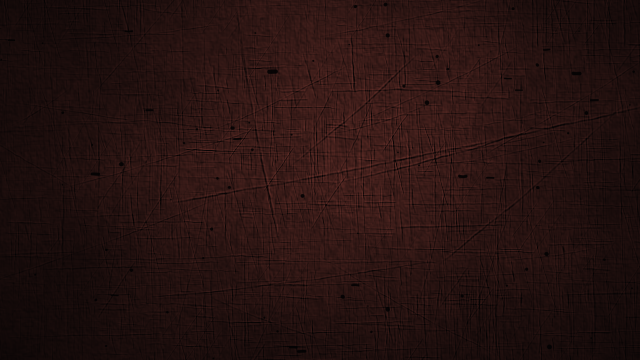
Write a Shadertoy shader that draws this texture.

```glsl
float hash(vec2 p) {
    vec3 q = fract(vec3(p.xyx) * 0.1031);
    q += dot(q, q.yzx + 33.33);
    return fract((q.x + q.y) * q.z);
}

vec2 hash2(vec2 p) {
    return vec2(hash(p), hash(p + 71.7));
}

float noise(vec2 p) {
    vec2 i = floor(p), f = fract(p);
    f = f * f * (3.0 - 2.0 * f);
    return mix(mix(hash(i), hash(i + vec2(1, 0)), f.x),
               mix(hash(i + vec2(0, 1)), hash(i + vec2(1, 1)), f.x), f.y);
}

float fbm(vec2 p) {
    float sum = 0.0, amp = 0.5;
    for (int i = 0; i < 5; i++) {
        sum += amp * noise(p);
        p = mat2(1.6, 1.2, -1.2, 1.6) * p + 9.3;
        amp *= 0.5;
    }
    return sum;
}

// Dark cut with raised, unevenly lit lips
float groove(float d, float width) {
    float e = d / max(width, 0.5 / iResolution.y);
    return 0.6 * exp(-(e - 1.9) * (e - 1.9)) + 0.25 * exp(-(e + 1.9) * (e + 1.9)) - exp(-e * e);
}

// Long scratch from a to b, fading at its ends
float scratch(vec2 p, vec2 a, vec2 b, float width) {
    vec2 dir = normalize(b - a);
    float along = dot(p - a, dir), len = length(b - a);
    float fade = smoothstep(0.0, 0.12, along) * smoothstep(len, len - 0.12, along);
    float side = dot(p - a, vec2(-dir.y, dir.x)) + 0.012 * sin(3.0 * along / len);
    return fade * groove(side, width) * (0.3 + noise(vec2(along * 25.0, a.x * 40.0)));
}

// Cuts of mixed length, one per cell, mostly upright or level
float cuts(vec2 p) {
    float sum = 0.0;
    for (int i = 0; i < 22; i++) {
        float layer = float(i);
        float tilt = (hash(vec2(layer, 4.0)) - 0.5) * (i % 4 == 3 ? 2.6 : 0.1);
        float angle = tilt + (i % 5 < 3 ? 1.5708 : 0.0);
        float c = cos(angle), s = sin(angle);
        vec2 q = vec2(c * p.x + s * p.y, c * p.y - s * p.x) + layer * vec2(3.17, 5.31) + 20.0;
        float longness = hash(vec2(layer, 2.0));
        vec2 size = vec2(mix(0.04, 0.5, longness * longness),
                         mix(0.02, 0.06, hash(vec2(layer, 7.0))));
        vec2 cell = floor(q / size), f = fract(q / size) - 0.5;
        vec2 r = hash2(cell + layer * 13.0);
        float halfLen = 0.15 + 0.32 * r.y;
        float ends = smoothstep(halfLen, halfLen - 0.08, abs(f.x));
        float d = (f.y - (r.x - 0.5) * 0.5 - f.x * (r.y - 0.5) * 0.3) * size.y;
        float strength = pow(hash(cell + layer * 29.0), 2.5);
        sum += ends * strength * groove(d, mix(0.0012, 0.0021, r.x));
    }
    return sum;
}

// Mostly round pits with a few short gouges, as a darkness mask
float pits(vec2 p) {
    float mask = 0.0;
    for (int i = 0; i < 3; i++) {
        float layer = float(i);
        vec2 q = p / 0.085 + layer * vec2(4.37, 8.61);
        vec2 cell = floor(q), r = hash2(cell + layer * 41.0);
        vec2 d = (fract(q) - 0.3 - 0.4 * r) * 0.085;
        float kind = hash(cell + layer * 17.0 + 5.0);
        d.x -= clamp(d.x, -0.009, 0.009) * step(0.975, kind);
        float radius = mix(0.0018, 0.0075, r.x * r.y);
        mask = max(mask, step(0.88, kind) * smoothstep(radius + 0.002, radius - 0.002, length(d)));
    }
    return mask;
}

// Dark crinkle along the middle level of a noise field, lit on one flank
float crinkle(vec2 p) {
    float level = (noise(p) - 0.5) * 7.0;
    return 0.5 * exp(-(level - 1.7) * (level - 1.7)) - exp(-level * level);
}

// Irregular worn grain, partly upright, partly level
float grain(vec2 p) {
    float blend = smoothstep(0.3, 0.7, noise(p * 13.0 + 4.0));
    float lines = mix(crinkle(p * vec2(85, 30)), crinkle(p * vec2(38, 80) + 30.0), blend * 0.8);
    vec2 speck = p * vec2(170, 150);
    return 0.55 * lines + 0.2 + 0.8 * (noise(speck) - noise(speck + vec2(0.5, 0.6)));
}

void mainImage(out vec4 fragColor, in vec2 fragCoord) {
    vec2 uv = fragCoord / iResolution.xy;
    vec2 p = fragCoord / iResolution.y;
    vec2 bent = p + 0.005 * (vec2(noise(p * 9.0), noise(p * 9.0 + 50.0)) - 0.5)
                  + 0.002 * (vec2(noise(p * 70.0), noise(p * 70.0 + 20.0)) - 0.5);

    // Worn surface, scratched more in some patches
    float wear = smoothstep(0.25, 0.7, fbm(p * 3.0 + 6.0));
    float relief = 0.6 * grain(bent) + mix(0.4, 1.0, wear) * cuts(bent);

    // Main sweeping scratches
    relief += 1.3 * scratch(bent, vec2(0.45, 0.43), vec2(1.85, 0.72), 0.0024);
    relief += 1.1 * scratch(bent, vec2(0.88, 0.48), vec2(1.50, 0.65), 0.0022);
    relief += 1.0 * scratch(bent, vec2(1.20, 0.25), vec2(1.75, 0.73), 0.0023);
    relief += 0.9 * scratch(bent, vec2(0.78, 0.52), vec2(1.18, 0.87), 0.0021);
    relief += 1.0 * scratch(bent, vec2(0.65, 1.02), vec2(0.79, 0.28), 0.0025);
    relief += 0.8 * scratch(bent, vec2(0.38, 0.17), vec2(1.22, 0.28), 0.0019);
    relief += 0.8 * scratch(bent, vec2(0.55, 0.19), vec2(1.02, 0.02), 0.0019);

    // Scattered faint scratches at mixed angles
    for (int i = 0; i < 44; i++) {
        vec2 id = vec2(float(i), 3.0);
        vec2 start = hash2(id) * vec2(1.78, 1.0);
        float turn = hash(id + 11.0) - 0.5;
        float angle = (i % 2 == 0 ? 1.57 : 0.1) + turn * (i % 3 == 0 ? 2.2 : 0.5);
        vec2 reach = vec2(cos(angle), sin(angle)) * mix(0.13, 0.4, hash(id + 23.0));
        relief += 0.65 * scratch(bent, start - reach, start + reach, 0.0017);
    }

    // Soft glow above the centre, dark borders, blotchy stain
    vec2 q = (uv - vec2(0.54, 0.62)) * vec2(2.5, 1.8);
    float tone = 0.048 + 0.165 * exp(-dot(q, q));
    tone *= 0.74 + 0.6 * fbm(p * 4.0);
    tone *= clamp(1.03 + 0.55 * relief, 0.15, 1.6);
    tone *= 1.0 - 0.88 * pits(bent);

    vec3 color = tone * vec3(1.0, 0.46, 0.39) + vec3(0.004, 0.004, 0.007);
    fragColor = vec4(color, 1.0);
}
```
